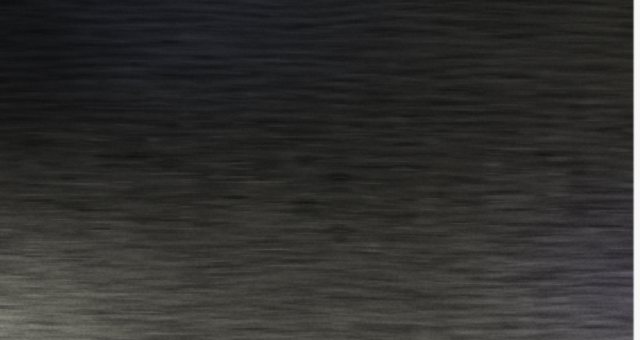
Write a Shadertoy shader that draws this texture.

```glsl
// Dark brushed wood laminate with a pale strip along its right edge.
// Wavy horizontal ripples and stretched value noise form the grain; broad
// gradients add a sheen at the bottom and cool tints near two corners.

const float STRIP_X       = 0.990;  // where the pale strip begins
const vec3  STRIP_COLOR   = vec3(0.965);
const vec3  WARM_TINT     = vec3(1.02, 1.01, 0.93);
const vec3  BLUE_TINT     = vec3(0.94, 0.97, 1.14);
const vec3  VIOLET_TINT   = vec3(1.02, 0.97, 1.08);
const float TOP_LIGHT     = 0.128;
const float BOTTOM_LIGHT  = 0.275;
const float CORNER_GLOW   = 0.150;
const float RIPPLE_COUNT  = 31.0;   // ripples per canvas height
const float RIPPLE_DEPTH  = 0.110;
const vec2  STREAK_SCALE  = vec2(8.0, 85.0);
const vec2  FIBER_SCALE   = vec2(20.0, 170.0);
const vec2  SPECK_SCALE   = vec2(150.0, 190.0);
const float STREAK_DEPTH  = 0.30;
const float FIBER_DEPTH   = 0.22;
const float SPECK_DEPTH   = 0.13;
const float DASH_DARKNESS = 0.24;
const float GLINT_LIGHT   = 0.28;

float hash(vec2 cell) {
    vec3 q = fract(cell.xyx * vec3(0.1031, 0.1030, 0.0973));
    q += dot(q, q.yzx + 33.33);
    return fract((q.x + q.y) * q.z);
}

float noise(vec2 p) {
    vec2 cell = floor(p);
    vec2 f = fract(p);
    f = f * f * (3.0 - 2.0 * f);
    float low = mix(hash(cell), hash(cell + vec2(1.0, 0.0)), f.x);
    float high = mix(hash(cell + vec2(0.0, 1.0)), hash(cell + 1.0), f.x);
    return mix(low, high, f.y);
}

// Soft round falloff around a centre, with separate radii.
float glow(vec2 uv, vec2 center, vec2 radius) {
    vec2 d = (uv - center) / radius;
    return exp(-dot(d, d));
}

// Relative brightness of the wood relief, centred on zero.
float grain(vec2 p, vec2 uv) {
    // Gentle bending keeps the lines from being perfectly straight.
    p.y += 0.016 * (noise(p * vec2(2.2, 5.0)) - 0.5) + 0.010 * p.x;

    // Regular ripples, clearest at the top and on the right.
    float phase = RIPPLE_COUNT * p.y + 1.1 * noise(p * vec2(3.5, 14.0) + 7.0);
    float zone = mix(0.35, 1.0, max(smoothstep(0.45, 0.8, uv.y),
                                    0.85 * smoothstep(0.55, 0.9, uv.x)));
    float relief = RIPPLE_DEPTH * zone * sin(6.2832 * phase);

    // Streaks, finer fibers and faint specks.
    float streak = noise(p * STREAK_SCALE + 31.0);
    float fiber = noise(p * FIBER_SCALE + 57.0);
    relief += STREAK_DEPTH * (streak - 0.5) + FIBER_DEPTH * (fiber - 0.5);
    relief += SPECK_DEPTH * (noise(p * SPECK_SCALE) - 0.5);

    // Dark pores and thin glints, gathered around the middle band.
    float band = mix(0.35, 1.0, glow(uv, vec2(0.5, 0.47), vec2(0.7, 0.25)));
    float pore = noise(p * vec2(10.0, 75.0) + 83.0);
    float glint = noise(p * vec2(11.0, 125.0) + 119.0);
    relief -= DASH_DARKNESS * band * smoothstep(0.66, 0.92, pore);
    relief += GLINT_LIGHT * band * smoothstep(0.70, 0.95, glint);
    return relief;
}

// Broad lighting over the sheet.
float lighting(vec2 uv) {
    float light = mix(BOTTOM_LIGHT, TOP_LIGHT, smoothstep(-0.12, 0.68, uv.y));
    light += CORNER_GLOW * glow(uv, vec2(-0.02, 0.02), vec2(0.22, 0.28));
    light += 0.030 * glow(uv, vec2(1.0, 0.55), vec2(0.28, 0.50));
    light += 0.025 * glow(uv, vec2(0.95, 0.08), vec2(0.20, 0.20));
    light -= 0.045 * glow(uv, vec2(0.0, 0.88), vec2(0.18, 0.35));
    return light;
}

void mainImage(out vec4 fragColor, in vec2 fragCoord) {
    vec2 uv = fragCoord / iResolution.xy;
    vec2 p = fragCoord / iResolution.y;

    // Tint: olive overall, blue at upper left, violet at lower right.
    vec3 tint = mix(WARM_TINT, BLUE_TINT,
                    glow(uv, vec2(0.25, 0.95), vec2(0.38, 0.32)));
    tint = mix(tint, VIOLET_TINT,
               glow(uv, vec2(1.0, 0.18), vec2(0.20, 0.32)));

    vec3 color = tint * lighting(uv) * (1.0 + grain(p, uv));

    // Pale strip with a softened edge.
    float edge = 1.5 / iResolution.x;
    color = mix(color, STRIP_COLOR,
                smoothstep(STRIP_X - edge, STRIP_X + edge, uv.x));
    fragColor = vec4(clamp(color, 0.0, 1.0), 1.0);
}
```
